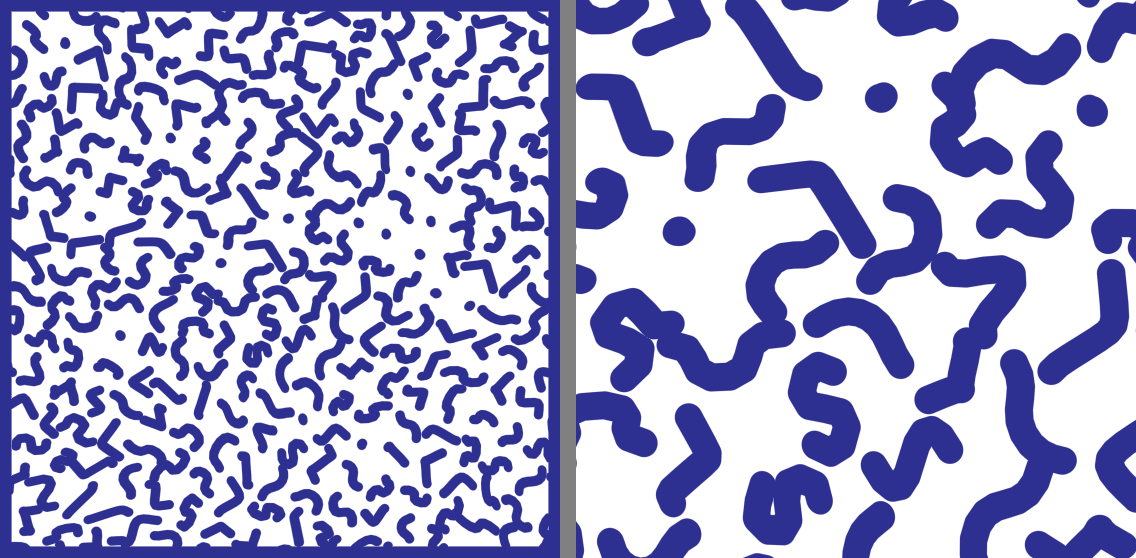
Left, the full canvas; right, a detail of the centre.
Reproduce this pattern procedurally as a Shadertoy shader.

```glsl
// Framed field of short, round-ended squiggles in indigo on white.
// Each cell of a tilted grid holds one stroke, bent by layered sines; strokes
// alternate between lying and standing so that they interlock without crowding.

const vec3 INK = vec3(0.18, 0.19, 0.57);
const vec3 PAPER = vec3(1.0);
const float FRAME = 0.0207;        // frame thickness, in canvas widths
const float CELLS = 16.6;          // grid cells per canvas width
const float TILT = 0.42;           // rotation of the whole grid
const float STROKE = 0.139;        // stroke radius, in cells
const float JITTER = 0.20;         // scatter of the stroke centres
const float TURN = 1.15;           // spread of the stroke directions
const float WARP = 0.13;           // slow drift of the grid
const float DOT_SHARE = 0.06;      // strokes shrunk to a dot
const float SOFTNESS = 0.75;       // half width of an edge, in pixels
const int STEPS = 10;              // segments per stroke
const float HALF_PI = 1.5707963;

vec4 hash4(vec2 p) {
    vec4 q = fract(p.xyxy * vec4(0.1031, 0.1030, 0.0973, 0.1099));
    q += dot(q, q.wzxy + 33.33);
    return fract((q.xxyz + q.yzzw) * q.zywx);
}

mat2 rotation(float angle) {
    float c = cos(angle), s = sin(angle);
    return mat2(c, s, -s, c);
}

float segmentDistance(vec2 p, vec2 a, vec2 b) {
    vec2 ab = b - a;
    float t = clamp(dot(p - a, ab) / max(dot(ab, ab), 1e-6), 0.0, 1.0);
    return length(p - a - ab * t);
}

// Centre line of a stroke, t from -1 to 1
vec2 squigglePoint(float t, float reach, float sway, float bend, float phase, float fold) {
    float angle = bend * t + phase;
    float mean = sin(phase) * sin(bend) / bend;
    return vec2(reach * t + fold * sin(2.0 * angle), sway * (sin(angle) - mean));
}

// Distance to the stroke that belongs to one cell
float squiggleDistance(vec2 p, vec2 cell) {
    vec4 place = hash4(cell + 71.0);
    vec4 shape = hash4(cell + 213.0);
    vec4 extra = hash4(cell + 347.0);

    float standing = mod(cell.x + cell.y, 2.0);
    float direction = HALF_PI * standing + TURN * (place.z - 0.5);
    p -= cell + 0.5 + JITTER * (place.xy - 0.5);
    p = p * rotation(direction);

    float size = place.w < DOT_SHARE ? 0.06 : 1.0;
    float reach = size * mix(0.27, 0.56, shape.x);
    float sway = size * mix(0.13, 0.29, shape.y);
    float bend = mix(1.7, 3.5, shape.z);
    float phase = 4.0 * HALF_PI * shape.w;
    float fold = size * mix(-0.13, 0.07, extra.x);

    float d = 1e3;
    vec2 a = squigglePoint(-1.0, reach, sway, bend, phase, fold);
    for (int i = 1; i <= STEPS; i++) {
        float t = 2.0 * float(i) / float(STEPS) - 1.0;
        vec2 b = squigglePoint(t, reach, sway, bend, phase, fold);
        d = min(d, segmentDistance(p, a, b));
        a = b;
    }
    return d - STROKE;
}

// Nearest stroke among the surrounding cells, in canvas widths
float fieldDistance(vec2 p) {
    vec2 g = rotation(TILT) * p * CELLS;
    g += WARP * sin(0.8 * g.yx + vec2(0.4, 2.1));
    vec2 home = floor(g);
    float d = 1e3;
    for (int y = -1; y <= 1; y++) {
        for (int x = -1; x <= 1; x++) {
            d = min(d, squiggleDistance(g, home + vec2(x, y)));
        }
    }
    return d / CELLS;
}

void mainImage(out vec4 fragColor, in vec2 fragCoord) {
    float pixel = 1.0 / iResolution.x;
    vec2 p = fragCoord * pixel;
    vec2 canvas = iResolution.xy * pixel;

    // Frame and strokes share one signed distance
    vec2 edge = min(p, canvas - p);
    float d = min(fieldDistance(p), min(edge.x, edge.y) - FRAME);

    float blur = SOFTNESS * pixel;
    float ink = 1.0 - smoothstep(-blur, blur, d);
    fragColor = vec4(mix(PAPER, INK, ink), 1.0);
}
```
